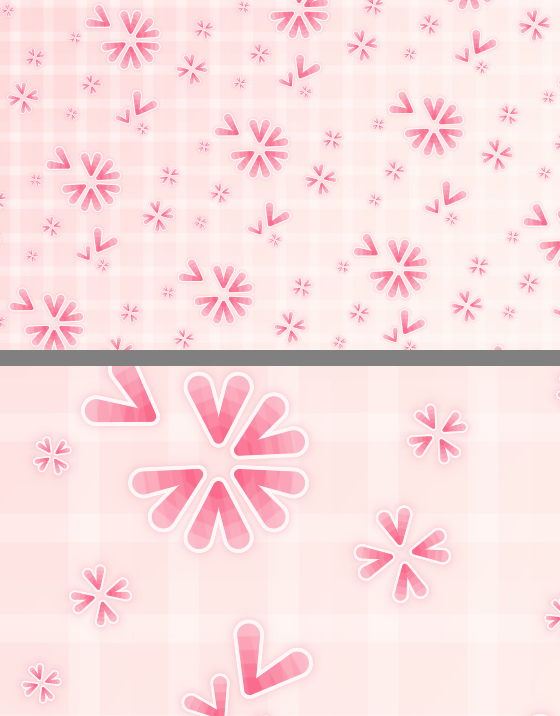
Top, the full canvas; bottom, a detail of the centre.
Write a WebGL 2 fragment shader that draws this pattern.

```glsl
#version 300 es
precision highp float;

uniform vec2 u_resolution;
out vec4 fragColor;

float hash(vec2 p) {
    return fract(sin(dot(p, vec2(127.1, 311.7))) * 43758.5453);
}

vec2 polar(float degrees) {
    float a = radians(degrees);
    return vec2(cos(a), sin(a));
}

// Shapes hold: x = distance, y = place along the petal, z = size
vec3 nearer(vec3 a, vec3 b) {
    return a.x < b.x ? a : b;
}

// Two tapered petals joined in a V that opens along +x
vec3 heart(vec2 p, float opening, float size) {
    p = vec2(p.x, abs(p.y)) / size;
    vec2 axis = polar(opening);
    float along = clamp(dot(p, axis) / 25.0, 0.0, 1.0);
    float d = length(p - axis * along * 25.0) - mix(2.5, 5.3, along);
    return vec3(d * size, along, size);
}

vec3 turnedHeart(vec2 p, float degrees, float opening, float size) {
    vec2 dir = polar(degrees);
    p = vec2(dot(p, dir), dot(p, vec2(-dir.y, dir.x)));
    return heart(p, opening, size);
}

// Ring of hearts; six leave a gap opposite the facing direction
vec3 blossom(vec2 p, float facing, float hearts, float size) {
    float sector = 6.2831853 / hearts;
    vec2 dir = polar(facing);
    p = vec2(dot(p, dir), dot(p, vec2(-dir.y, dir.x)));
    float angle = atan(p.y, p.x);
    angle -= sector * clamp(round(angle / sector), -2.0, 2.0);
    p = length(p) * vec2(cos(angle), sin(angle));
    return heart(p - vec2(11.0 * size, 0.0), 21.0, size);
}

// One bouquet: flower with loose heart, sprout and scattered blossoms
vec3 bouquet(vec2 p, vec2 cell) {
    vec3 s = blossom(p, -30.0, 6.0, 1.0);
    s = nearer(s, turnedHeart(p - vec2(-31.0, 21.0), 147.0, 27.0, 1.0));
    s = nearer(s, blossom(p - vec2(-54.0, -61.0), 15.0, 4.0, 0.33));
    s = nearer(s, blossom(p - vec2(-76.0, 3.0), 35.0, 4.0, 0.21));
    s = nearer(s, blossom(p - vec2(-81.0, -101.0), 20.0, 4.0, 0.21));

    // The second group drifts a little from cell to cell
    p -= vec2(hash(cell) - 0.5, hash(cell + 7.0) - 0.5) * vec2(10.0, 24.0);
    s = nearer(s, turnedHeart(p - vec2(61.0, 91.0), 60.0, 31.0, 1.0));
    s = nearer(s, turnedHeart(p - vec2(48.0, 79.0), 124.0, 32.0, 0.6));
    s = nearer(s, blossom(p - vec2(68.0, 70.0), 10.0, 4.0, 0.21));
    s = nearer(s, blossom(p - vec2(105.0, 5.0), 30.0, 4.0, 0.33));
    return nearer(s, blossom(p - vec2(89.0, -50.0), 12.0, 4.0, 0.52));
}

// Soft-edged stripes repeated along one axis
float stripe(float x, float period, float width, float soft) {
    float d = abs(mod(x, period) - 0.5 * period);
    return 1.0 - smoothstep(0.5 * width - soft, 0.5 * width + soft, d);
}

void main() {
    // The canvas is 480 units high
    float pixel = 480.0 / u_resolution.y;
    vec2 p = gl_FragCoord.xy * pixel;
    vec2 uv = gl_FragCoord.xy / u_resolution;

    // Gingham cloth fading from rose to cream
    float fade = smoothstep(-0.2, 1.05, uv.x * 0.8 + (1.0 - uv.y) * 0.35);
    vec3 color = mix(vec3(0.995, 0.84, 0.845), vec3(0.995, 0.943, 0.927), fade);
    float soft = 0.8 * pixel;
    float bands = stripe(p.x + 2.0, 45.6, 14.0, soft) + stripe(p.y + 7.0, 46.0, 13.0, soft);
    float threads = stripe(p.x + 15.0, 91.2, 24.0, soft) + stripe(p.y + 20.0, 92.0, 24.0, soft);
    color = mix(color, vec3(1.0, 0.98, 0.975), 0.3 * bands + 0.07 * threads);

    // Bouquets on a slanted lattice
    mat2 lattice = mat2(236.0, 37.0, 53.0, 194.0);
    vec2 home = p - vec2(359.0, 272.0);
    vec2 nearest = round(inverse(lattice) * home);
    vec3 shape = vec3(1000.0, 0.0, 1.0);
    for (int j = -1; j <= 1; j++) {
        for (int i = -1; i <= 1; i++) {
            vec2 cell = nearest + vec2(i, j);
            vec2 drift = vec2(hash(cell + 3.0), hash(cell + 5.0)) - 0.5;
            shape = nearer(shape, bouquet(home - lattice * cell - drift * 10.0, cell));
        }
    }

    // Rosy halo, white rim, then petals tinted in steps
    float d = shape.x;
    float rim = 0.5 + 1.3 * shape.z;
    color = mix(color, vec3(0.98, 0.70, 0.76), 0.4 * exp(-max(d - rim, 0.0) / 1.8));
    color = mix(color, vec3(1.0, 0.97, 0.97), 1.0 - smoothstep(-0.5, 0.5, (d - rim) / pixel));
    float steps = shape.y * 4.0;
    float tint = (floor(steps) + smoothstep(0.8, 1.0, fract(steps))) / 4.0;
    vec3 petal = mix(vec3(0.98, 0.42, 0.55), vec3(0.985, 0.72, 0.775), tint);
    petal = mix(petal, vec3(1.0, 0.9, 0.92), 0.12 * stripe(p.x + p.y * 0.2, 11.0, 5.0, soft));
    color = mix(color, petal, 1.0 - smoothstep(-0.6, 0.6, d / pixel));

    fragColor = vec4(color, 1.0);
}
```
